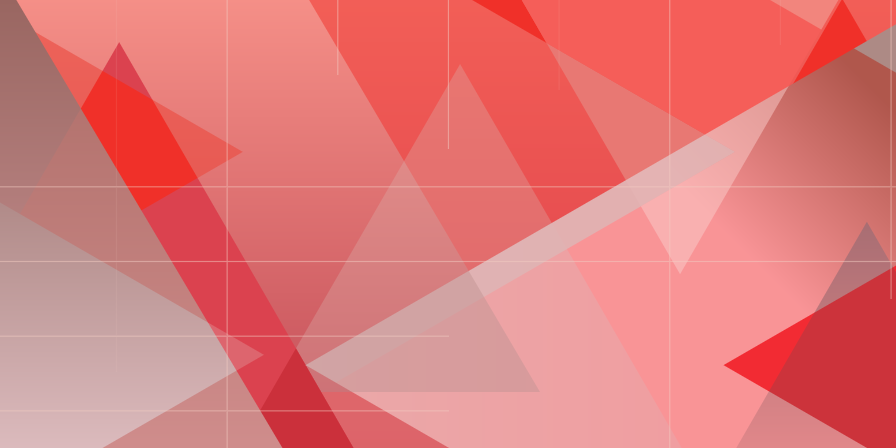
Give the GLSL for this background, as a WebGL 2 fragment shader.

```glsl
#version 300 es
precision highp float;

uniform vec2 u_resolution;
out vec4 outColor;

const vec2 UP = vec2(0.0, 1.0);
const vec2 DOWN = vec2(0.0, -1.0);
const vec2 LEFT = vec2(-1.0, 0.0);
const vec2 RIGHT = vec2(1.0, 0.0);
const vec3 VIVID = vec3(0.94, 0.19, 0.16);

// Smooth coverage of a signed distance, positive inside
float cover(float dist, float pixel) {
    return clamp(dist / pixel + 0.5, 0.0, 1.0);
}

// Sixty degree wedge opening from its apex along a direction
float wedge(vec2 p, vec2 apex, vec2 dir, float pixel) {
    vec2 q = p - apex;
    float along = dot(q, dir);
    float across = abs(q.x * dir.y - q.y * dir.x);
    return cover(0.5 * along - 0.866 * across, pixel);
}

// Area left of a slanted line that starts at topX on the top edge
float leftOf(vec2 p, float topX, float run, float pixel) {
    float dist = topX + (1.0 - p.y) * run - p.x;
    return cover(dist / sqrt(1.0 + run * run), pixel);
}

vec3 layer(vec3 below, vec3 tint, float amount) {
    return mix(below, tint, amount);
}

// Thin pale rules, each with its own length
float rules(vec2 p, float pixel) {
    float lowEnd[8] = float[8](0.17, 0.0, 0.833, 0.667, 0.8, 0.0, 0.9, 0.333);
    float halfWidth = 0.0013;
    float ink = 0.0;
    for (int i = 0; i < 8; i++) {
        float x = 0.260 + 0.247 * float(i);
        float strength = (i == 0 || i == 4 || i == 6) ? 0.2 : 1.0;
        float line = cover(halfWidth - abs(p.x - x), pixel);
        ink = max(ink, strength * line * step(lowEnd[i], p.y));
    }
    for (int i = 0; i < 4; i++) {
        float y = 0.583 - 0.1667 * float(i);
        float rightEnd = i < 2 ? 2.0 : 1.003;
        float line = cover(halfWidth - abs(p.y - y), pixel);
        ink = max(ink, line * step(p.x, rightEnd));
    }
    return ink;
}

// Red upper field with its overlapping translucent triangles
vec3 redField(vec2 p, float peak, float fall, float arrow, float slab, float px) {
    vec3 c = mix(vec3(0.87, 0.25, 0.29), vec3(0.95, 0.37, 0.34), p.y);
    vec3 rose = mix(vec3(0.76, 0.30, 0.34), vec3(0.96, 0.56, 0.53), p.y);
    c = layer(c, rose, slab);
    c = layer(c, vec3(0.85, 0.72, 0.70), 0.3 * peak);
    float tent = wedge(p, vec2(0.266, 0.906), DOWN, px);
    float dart = wedge(p, vec2(0.542, 0.661), LEFT, px);
    c = layer(c, vec3(0.92, 0.30, 0.26), 0.65 * dart);
    c = layer(c, mix(vec3(0.86, 0.26, 0.31), VIVID, dart), tent);
    c = layer(c, vec3(0.78, 0.17, 0.21), 0.8 * tent * peak);
    // Top centre wedges
    float upper = cover(0.866 * (p.y - 0.661) + 0.5 * (p.x - 1.641), px);
    float between = (1.0 - fall) * cover(1.518 - p.x, px);
    c = layer(c, VIVID, upper * between);
    c = layer(c, vec3(0.91, 0.47, 0.45), fall * arrow);
    c = layer(c, vec3(0.96, 0.37, 0.35), fall * (1.0 - arrow));
    // Top right corner
    float corner = cover(0.866 * (p.y - 1.0) + 0.5 * (p.x - 1.719), px);
    c = layer(c, vec3(0.95, 0.52, 0.49), corner * fall);
    float spike = wedge(p, vec2(1.880, 1.003), DOWN, px);
    return layer(c, VIVID, spike * (1.0 - fall));
}

// Pale pink field below the long rising diagonal
vec3 pinkField(vec2 p, float peak, float fall, float arrow, float slab, float px) {
    vec3 c = vec3(0.975, 0.58, 0.59);
    vec3 dusty = mix(vec3(0.91, 0.67, 0.67), vec3(0.94, 0.62, 0.63), p.x - 0.5);
    c = layer(c, dusty, peak);
    c = layer(c, vec3(0.92, 0.65, 0.66), cover(0.9 - p.x, px) * (1.0 - peak));
    float shade = clamp((p.x + p.y - 2.1) / 0.65, 0.0, 1.0);
    c = layer(c, vec3(0.69, 0.34, 0.30), shade);
    c = layer(c, vec3(0.87, 0.71, 0.71), 0.85 * arrow);
    c = layer(c, vec3(0.76, 0.58, 0.58), 0.5 * slab);
    c = layer(c, vec3(0.98, 0.80, 0.79), 0.5 * fall * (1.0 - 0.8 * arrow));
    float corner = cover(0.866 * (p.y - 1.0) + 0.5 * (p.x - 1.719), px);
    return layer(c, vec3(0.68, 0.54, 0.52), corner);
}

// Grey rose field at the left
vec3 greyField(vec2 p, float px) {
    vec3 c = mix(vec3(0.82, 0.60, 0.61), vec3(0.60, 0.40, 0.38), p.y);
    float tent = wedge(p, vec2(0.266, 0.906), DOWN, px);
    c = layer(c, vec3(0.80, 0.46, 0.43), 0.35 * tent);
    float arrow = wedge(p, vec2(0.589, 0.208), LEFT, px);
    vec3 mist = mix(vec3(0.86, 0.73, 0.74), vec3(0.68, 0.53, 0.52), p.y * 1.7);
    return layer(c, mist, arrow);
}

void main() {
    vec2 p = gl_FragCoord.xy / u_resolution.y;
    float px = 1.0 / u_resolution.y;
    float peak = wedge(p, vec2(1.027, 0.857), DOWN, px);
    float fall = wedge(p, vec2(1.518, 0.388), UP, px);
    float arrow = wedge(p, vec2(1.641, 0.661), LEFT, px);
    float slab = leftOf(p, 0.690, 0.589, px) * cover(p.y - 0.125, px);
    vec3 c = redField(p, peak, fall, arrow, slab, px);
    float mist = wedge(p, vec2(0.589, 0.208), LEFT, px);
    c = layer(c, vec3(0.88, 0.60, 0.61), 0.4 * mist);
    float rise = wedge(p, vec2(0.682, 0.185), RIGHT, px);
    c = layer(c, pinkField(p, peak, fall, arrow, slab, px), rise);
    // Lower right pair
    float hill = wedge(p, vec2(1.935, 0.505), DOWN, px);
    vec3 hillTint = mix(vec3(0.88, 0.53, 0.54), vec3(0.66, 0.43, 0.45), p.y * 2.0);
    c = layer(c, hillTint, hill);
    float ruby = wedge(p, vec2(1.615, 0.185), RIGHT, px);
    c = layer(c, mix(vec3(0.95, 0.17, 0.20), vec3(0.80, 0.20, 0.23), hill), ruby);
    c = layer(c, greyField(p, px), leftOf(p, 0.0365, 0.594, px));
    c = layer(c, vec3(0.95, 0.80, 0.76), 0.5 * rules(p, px));
    outColor = vec4(c, 1.0);
}
```
